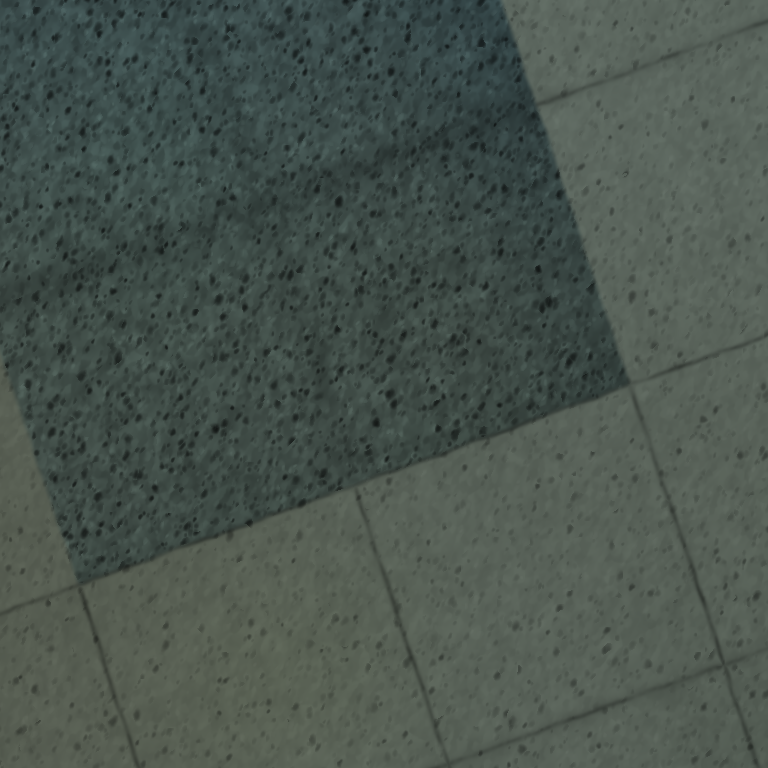
Give the GLSL for this texture, as a Shadertoy shader.

```glsl
#define ROW_SLOPE 0.363
#define COLUMN_SLOPE 0.335
#define TILE_SIZE vec2(0.403, 0.408)
#define TILE_ORIGIN vec2(0.1817, 0.201)
#define PALE_STONE vec3(0.345, 0.382, 0.346)
#define DARK_STONE vec3(0.250, 0.298, 0.276)
#define SPECK_SCALE 84.0
#define FINE_SCALE 125.0
#define GRAIN_SCALE 150.0
#define JOINT_WIDTH 0.0036

vec3 hash3(vec2 p) {
    vec3 q = fract(p.xyx * vec3(0.1031, 0.1030, 0.0973));
    q += dot(q, q.yxz + 33.33);
    return fract((q.xxy + q.yzz) * q.zyx);
}

// Nearest-point distance, then two random values of that cell.
vec3 cellular(vec2 p) {
    vec2 cell = floor(p);
    vec3 nearest = vec3(9.0);
    for (int j = -1; j <= 1; j++)
    for (int i = -1; i <= 1; i++) {
        vec2 id = cell + vec2(i, j);
        vec3 h = hash3(id + 200.0);
        float d = length(id + 0.05 + 0.9 * h.xy - p);
        if (d < nearest.x) nearest = vec3(d, h.z, fract(h.z * 37.0 + h.x));
    }
    return nearest;
}

// Layered, rotated sines for slow variation.
float waves(vec2 p) {
    float sum = 0.0, amp = 0.5;
    for (int i = 0; i < 4; i++) {
        sum += amp * sin(p.x + 1.3 * sin(p.y)) * cos(p.y * 0.9 + float(i));
        p = mat2(1.5, 1.1, -1.1, 1.5) * p + 1.7;
        amp *= 0.55;
    }
    return sum;
}

// Soft chips of uneven size and strength; density sets how many cells hold one.
float chips(vec2 p, float density, float radius) {
    vec3 c = cellular(p);
    float r = radius * mix(0.55, 1.3, c.z);
    float strength = mix(0.35, 1.0, fract(c.z * 19.0));
    return strength * (1.0 - smoothstep(0.25 * r, 1.35 * r, c.x)) * step(c.y, density);
}

// Smooth random grain: cell values blended with overlapping weights.
float grain(vec2 p) {
    vec2 cell = floor(p);
    float sum = 0.0, total = 0.0;
    for (int j = -1; j <= 1; j++)
    for (int i = -1; i <= 1; i++) {
        vec2 id = cell + vec2(i, j);
        vec3 h = hash3(id + 300.0);
        vec2 d = id + h.xy - p;
        float w = exp(-5.0 * dot(d, d));
        sum += w * (h.z - 0.5);
        total += w;
    }
    return sum / total;
}

float groove(float d, float width) {
    return exp(-d * d / (width * width));
}

void mainImage(out vec4 fragColor, in vec2 fragCoord) {
    vec2 uv = fragCoord / iResolution.y;
    float pixel = 1.0 / iResolution.y;

    // Slanted tile coordinates with slightly worn edges.
    vec2 wear = 0.0024 * vec2(waves(uv * 38.0), waves(uv.yx * 43.0 + 4.0));
    vec2 offset = vec2(uv.x + COLUMN_SLOPE * uv.y, uv.y - ROW_SLOPE * uv.x)
                - TILE_ORIGIN + wear;
    vec2 tile = offset / TILE_SIZE;
    vec2 joint = abs(fract(tile + 0.5) - 0.5) * TILE_SIZE * 0.945;
    vec2 line = floor(tile + 0.5);

    // The dark slab spans two columns above the main row joint.
    float soft = 0.0035 + pixel;
    float left = smoothstep(-soft, soft, offset.x);
    float right = 1.0 - smoothstep(-soft, soft, offset.x - 2.0 * TILE_SIZE.x);
    float above = smoothstep(-soft, soft, offset.y);
    float dark = left * right * above;

    // Base tones and broad light.
    vec2 warm = uv - vec2(0.38, 0.12);
    vec2 sheen = uv - vec2(0.19, 0.77);
    vec3 pale = PALE_STONE + vec3(0.016, 0.022, 0.026) * smoothstep(0.35, 0.9, uv.y);
    pale += vec3(-0.006, -0.016, -0.026) * smoothstep(0.65, 0.0, uv.x);
    pale += vec3(0.008, 0.007, -0.006) * exp(-30.0 * dot(warm, warm));
    pale -= 0.024 * smoothstep(0.72, 1.05, uv.x) * smoothstep(0.4, 0.0, uv.y);
    vec3 slab = DARK_STONE + vec3(-0.022, -0.004, 0.018) * smoothstep(0.55, 1.05, uv.y);
    slab += vec3(0.010, 0.020, 0.019) * exp(-18.0 * dot(sheen, sheen));
    slab -= vec3(0.034, 0.032, 0.024) * smoothstep(0.22, 0.0, 2.0 * TILE_SIZE.x - offset.x);
    slab -= 0.010 * smoothstep(0.09, 0.0, offset.y);
    vec3 color = mix(pale, slab, dark);
    color += 0.009 * waves(uv * 17.0) + 0.006 * waves(uv * 71.0 + 2.0);

    // Mineral grain and irregular chips, leaning with the stone.
    vec2 stone = vec2(uv.x - 0.25 * uv.y, uv.y * 0.72);
    stone += 0.0022 * vec2(waves(uv * 130.0), waves(uv.yx * 120.0 + 6.0));
    float clump = 0.5 + 0.5 * waves(uv * 24.0 + 8.0);
    float specks = chips(stone * SPECK_SCALE, mix(0.05, 0.24, dark) + 0.12 * clump, 0.36);
    float fine = chips(stone * FINE_SCALE + 73.0, mix(0.22, 0.36, dark), 0.42);
    float flecks = chips(stone * FINE_SCALE + 31.0, mix(0.12, 0.24, dark), 0.44);
    float mineral = grain(stone * GRAIN_SCALE) + 0.6 * grain(stone * 70.0 + 11.0);
    color *= 1.0 + mineral * mix(0.10, 0.27, dark);
    color += flecks * mix(vec3(0.018), vec3(0.046, 0.055, 0.052), dark);
    color *= 1.0 - specks * mix(0.34, 0.58, dark);
    color *= 1.0 - fine * mix(0.15, 0.31, dark);

    // Thin broken joints in pale stone, broad stained joints in the slab.
    float rough = clamp(0.75 + 0.55 * waves(uv * 48.0) + 0.5 * mineral, 0.2, 1.2);
    float mainRow = 1.0 - step(0.5, abs(line.y));
    float rowLine = groove(joint.y, JOINT_WIDTH) * mix(0.20, 0.32, mainRow);
    rowLine += 0.09 * groove(joint.y, 0.013) * (1.0 - mainRow);
    float slabRow = 0.17 * groove(joint.y, 0.022) * step(0.5, line.y);
    float mainEdge = 0.26 * groove(offset.y, JOINT_WIDTH);
    float columnLine = groove(joint.x, JOINT_WIDTH) * 0.33 * (1.0 - above);
    float slabColumn = 0.09 * groove(joint.x, 0.022) * (1.0 - step(0.5, abs(line.x - 1.0)));
    float paleJoint = max(rowLine, columnLine) * rough;
    float slabJoint = max(max(slabRow, slabColumn), mainEdge * rough);
    color *= 1.0 - mix(paleJoint, slabJoint, dark);

    fragColor = vec4(clamp(color, 0.0, 1.0), 1.0);
}
```
